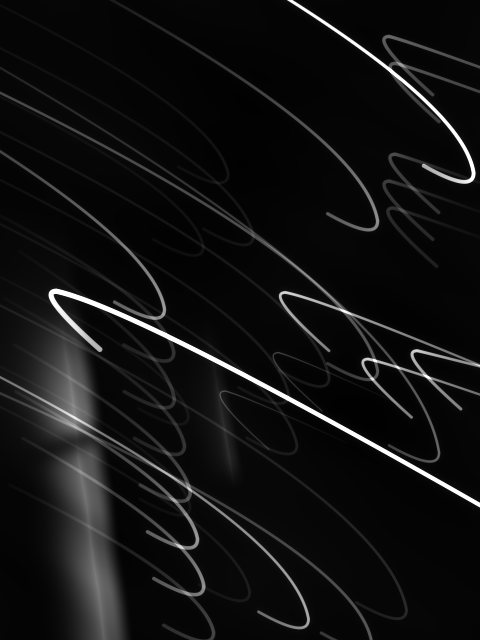
Reproduce this background procedurally as a WebGL 2 fragment shader.

```glsl
#version 300 es
precision highp float;

#define BASE_LEVEL 0.018
#define GRAIN_LEVEL 0.022
#define EDGE_SOFTNESS 0.0011
#define HALO_LEVEL 0.10
#define HALO_SPREAD 0.004
#define CHAIN_COUNT 7
#define RUNG_COUNT 5
#define GHOST_COUNT 10
#define GHOST_LIGHT 0.09
#define COLUMN_LIGHT 0.30
#define RIDGE_LIGHT 0.12

uniform vec2 u_resolution;
out vec4 outColor;

float hash(float n) { return fract(sin(n * 91.73) * 4375.85); }

vec2 gradient(vec2 cell) {
  float angle = 6.2832 * hash(dot(cell, vec2(1.37, 7.91)));
  return vec2(cos(angle), sin(angle));
}

float gradientNoise(vec2 p) {
  vec2 i = floor(p), f = fract(p), u = f * f * (3.0 - 2.0 * f), e = vec2(1, 0);
  float low = mix(dot(gradient(i), f), dot(gradient(i + e), f - e), u.x);
  float high = mix(dot(gradient(i + e.yx), f - e.yx), dot(gradient(i + 1.0), f - 1.0), u.x);
  return mix(low, high, u.y);
}

// Quadratic curve: x is the distance, y the parameter of the nearest point
vec2 curve(vec2 p, vec2 a, vec2 b, vec2 c) {
  vec2 ab = b - a, bend = a - 2.0 * b + c, d = a - p;
  float k = 1.0 / dot(bend, bend);
  float kx = k * dot(ab, bend), ky = k * (2.0 * dot(ab, ab) + dot(d, bend)) / 3.0, kz = k * dot(d, ab);
  float m = ky - kx * kx, q = kx * (2.0 * kx * kx - 3.0 * ky) + kz;
  float h = q * q + 4.0 * m * m * m;
  vec2 t;
  if (h >= 0.0) {
    vec2 x = (vec2(1, -1) * sqrt(h) - q) * 0.5;
    x = sign(x) * pow(abs(x), vec2(1.0 / 3.0));
    t = vec2(x.x + x.y - kx);
  } else {
    float z = sqrt(-m), v = acos(clamp(q / (2.0 * m * z), -1.0, 1.0)) / 3.0;
    t = vec2(2.0 * cos(v), -1.732 * sin(v) - cos(v)) * z - kx;
  }
  // One Newton step cleans up rounding
  t -= (((t + 3.0 * kx) * t + 3.0 * ky) * t + kz) / max(3.0 * (t * t + 2.0 * kx * t + ky), 0.001);
  t = clamp(t, 0.0, 1.0);
  float near0 = length(d + (2.0 * ab + bend * t.x) * t.x);
  float near1 = length(d + (2.0 * ab + bend * t.y) * t.y);
  return near0 < near1 ? vec2(near0, t.x) : vec2(near1, t.y);
}

float stroke(float dist, float width) {
  float soft = max(EDGE_SOFTNESS, 0.7 / u_resolution.y);
  return 1.0 - smoothstep(width - soft, width + soft, dist) + HALO_LEVEL * exp(-dist / HALO_SPREAD);
}

// Short curl joined to a long tail that dims to the given fade
float trail(vec2 curl, vec2 tail, float width, float fade) {
  return max(stroke(curl.x, width) * mix(0.6, 1.0, curl.y),
             stroke(tail.x, width * mix(1.0, 0.8, tail.y)) * mix(1.0, fade, tail.y));
}

// Tail comes down from the upper left and curls back at the tip
float fallHook(vec2 p, vec2 tip, vec2 end, float width, float fade) {
  vec2 join = tip + vec2(0, 0.01);
  return trail(curve(p, tip + vec2(-0.078, 0.021), tip + vec2(0, -0.023), join),
               curve(p, join, tip + vec2(0.05, 0.38) * (end - tip), end), width, fade);
}

// Stroke rises to the upper left, turns and runs off to the lower right
float riseHook(vec2 p, vec2 tip, vec2 end, float width, float fade) {
  vec2 join = tip + vec2(0.01, 0.001);
  return trail(curve(p, tip + vec2(0.078, -0.09), tip + vec2(-0.023, 0), join),
               curve(p, join, tip + vec2(0.2, 0.08) * (end - tip), end), width, fade);
}

// Smear cross-section: soft on the left, cut off on the right
float smear(float d, float leftSoft, float rightEdge) {
  return d < 0.0 ? exp(-d * d / (leftSoft * leftSoft)) : 1.0 - smoothstep(rightEdge * 0.35, rightEdge, d);
}

void main() {
  vec2 p = gl_FragCoord.xy / u_resolution.y;

  // Dark ground with faint slanted streaks
  vec2 slanted = vec2(p.x * 0.86 - p.y * 0.5, p.x * 0.5 + p.y * 0.86);
  float streaks = gradientNoise(slanted * vec2(2.0, 16.0));
  float light = BASE_LEVEL + GRAIN_LEVEL * (0.4 * streaks + gradientNoise(p * 4.0 + 3.0));

  // Blurred columns
  float d = p.x - 0.098 - (0.48 - p.y) * 0.135 - 0.006 * gradientNoise(p * 9.0);
  float gap = 1.0 - 0.75 * exp(-pow((p.y - 0.31 - 0.3 * d) / 0.022, 2.0));
  float rise = 1.0 - smoothstep(0.38, 0.53, p.y);
  light += rise * gap * (COLUMN_LIGHT * smear(d, 0.045, 0.048) * (1.0 + 0.4 * streaks) + RIDGE_LIGHT * exp(-abs(d) / 0.008));
  light += 0.09 * smear(d, 0.11, 0.04) * exp(-pow((p.y - 0.42) / 0.13, 2.0));
  d = p.x - 0.325 - (0.48 - p.y) * 0.17;
  light += (0.05 * smear(d, 0.035, 0.02) + 0.10 * exp(-abs(d) / 0.006))
         * smoothstep(0.23, 0.29, p.y) * (1.0 - smoothstep(0.32, 0.52, p.y));

  // Leading trails
  light += 1.05 * riseHook(p, vec2(0.078, 0.544), vec2(0.76, 0.205), 0.0040, 1.0);
  light += 1.00 * fallHook(p, vec2(0.740, 0.720), vec2(0.44, 1.008), 0.0030, 0.9);
  light += 0.75 * riseHook(p, vec2(0.436, 0.542), vec2(0.76, 0.425), 0.0022, 0.5);
  light += 0.75 * riseHook(p, vec2(0.565, 0.438), vec2(0.76, 0.380), 0.0022, 0.5);
  light += 0.75 * riseHook(p, vec2(0.642, 0.451), vec2(0.76, 0.425), 0.0024, 0.6);
  light += 0.50 * fallHook(p, vec2(0.590, 0.645), vec2(0.16, 1.008), 0.0026, 0.15);
  light += 0.55 * fallHook(p, vec2(0.257, 0.507), vec2(-0.01, 0.77), 0.0026, 0.4);
  light += 0.60 * fallHook(p, vec2(0.482, 0.023), vec2(-0.01, 0.416), 0.0022, 0.6);
  light += 0.30 * fallHook(p, vec2(0.590, 0.411), vec2(-0.01, 0.86), 0.0024, 0.8);
  light += 0.36 * fallHook(p, vec2(0.686, 0.283), vec2(-0.01, 0.90), 0.0020, 0.3);
  light += 0.30 * fallHook(p, vec2(0.580, -0.01), vec2(-0.01, 0.39), 0.0024, 0.5);

  // Descending chain of curls on the left
  for (int i = 0; i < CHAIN_COUNT; i++) {
    float n = float(i), r = hash(n + 2.0);
    vec2 tip = vec2(0.268 + 0.010 * n + 0.012 * (r - 0.5), 0.440 - 0.073 * n);
    float glow = 0.16 + 0.42 * exp(-pow((n - 4.4) / 1.2, 2.0));
    light += glow * fallHook(p, tip, tip + vec2(-0.24 - 0.08 * r, 0.24), 0.0028, 0.1);
  }

  // Stacked turns at the right, in an upper pair and a lower fading group
  for (int i = 0; i < RUNG_COUNT; i++) {
    float n = float(i), lower = step(2.0, n);
    vec2 tip = vec2(0.598 + 0.012 * hash(n), 0.942 - 0.042 * n - 0.10 * lower);
    light += (0.36 - 0.05 * n) * riseHook(p, tip, tip + vec2(0.16, -0.05), 0.0027, mix(0.7, 0.1, lower));
  }

  // Ghost trails and thin ghost turns
  for (int i = 0; i < GHOST_COUNT; i++) {
    float n = float(i), r = hash(n + 11.0);
    vec2 start = vec2(-0.01, 0.36 + 0.07 * n + 0.03 * r);
    vec2 tip = start + vec2(0.5, -0.38) * (0.55 + 0.8 * r);
    light += GHOST_LIGHT * (0.5 + r) * fallHook(p, tip, start, 0.0022, 0.5);
  }
  for (int i = 0; i < 2; i++) {
    vec2 tip = vec2(0.342, 0.388) + float(i) * vec2(0.083, 0.060);
    light += 0.24 * riseHook(p, tip, tip + vec2(0.2, -0.08), 0.0010, 0.1);
  }

  outColor = vec4(vec3(clamp(light, 0.0, 1.0)), 1.0);
}
```
